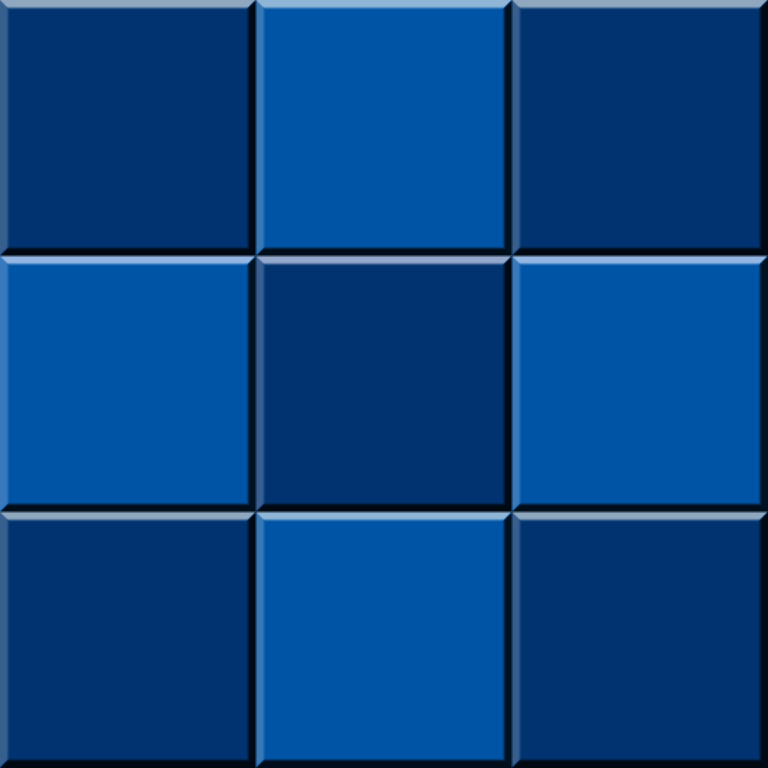
A three.js fragment shader for this pattern:

```glsl
// A three by three checker of navy and blue tiles with soft raised bevels.
// Each bevel side lightens or darkens its tile, mitred at the corners;
// a small grid of samples smooths the seams between tiles.

varying vec2 vUv;

const float TILES = 3.0;             // repeats across and up
const vec3 NAVY = vec3(0.0, 0.20, 0.44);
const vec3 BLUE = vec3(0.0, 0.33, 0.65);
const vec3 SHINE = vec3(0.97, 0.99, 0.98);
const vec3 SHINE_MIDDLE = vec3(1.0, 0.99, 1.06); // cooler middle row

const float BEVEL = 0.031;           // bevel width, in tiles
const float BEVEL_SOFT = 0.008;      // half width of its inner fade
const float MITRE_SOFT = 0.006;      // half width of the corner blend

// Strength of each side: positive lightens, negative darkens
const float TOP = 0.58;
const float LEFT = 0.22;
const float RIGHT = -0.80;
const float BOTTOM = -0.84;

const int SAMPLES = 3;               // smoothing samples per axis
const float FOOTPRINT = 0.002;       // smoothing width, in canvas units

// Light on the bevel at a point p inside the unit tile
float bevelLight(vec2 p) {
  bool isRight = p.x > 0.5;
  bool isTop = p.y > 0.5;
  vec2 edge = min(p, 1.0 - p);       // distance to the nearest sides
  float sideLight = isRight ? RIGHT : LEFT;
  float levelLight = isTop ? TOP : BOTTOM;
  float mitre = smoothstep(-MITRE_SOFT, MITRE_SOFT, edge.x - edge.y);
  float band = 1.0 - smoothstep(BEVEL - BEVEL_SOFT, BEVEL + BEVEL_SOFT,
                                min(edge.x, edge.y));
  return band * mix(sideLight, levelLight, mitre);
}

vec3 tileColor(vec2 uv) {
  vec2 grid = clamp(uv, 0.0, 0.9999) * TILES;
  vec2 cell = floor(grid);
  vec3 base = mix(NAVY, BLUE, mod(cell.x + cell.y, 2.0));
  vec3 shine = mix(SHINE, SHINE_MIDDLE, mod(cell.y, 2.0));
  float light = bevelLight(fract(grid));
  return mix(base, shine, max(light, 0.0)) * (1.0 + min(light, 0.0));
}

void main() {
  vec3 color = vec3(0.0);
  for (int j = 0; j < SAMPLES; j++) {
    for (int i = 0; i < SAMPLES; i++) {
      vec2 offset = (vec2(float(i), float(j)) + 0.5) / float(SAMPLES) - 0.5;
      color += tileColor(vUv + offset * FOOTPRINT);
    }
  }
  gl_FragColor = vec4(color / float(SAMPLES * SAMPLES), 1.0);
}
```
